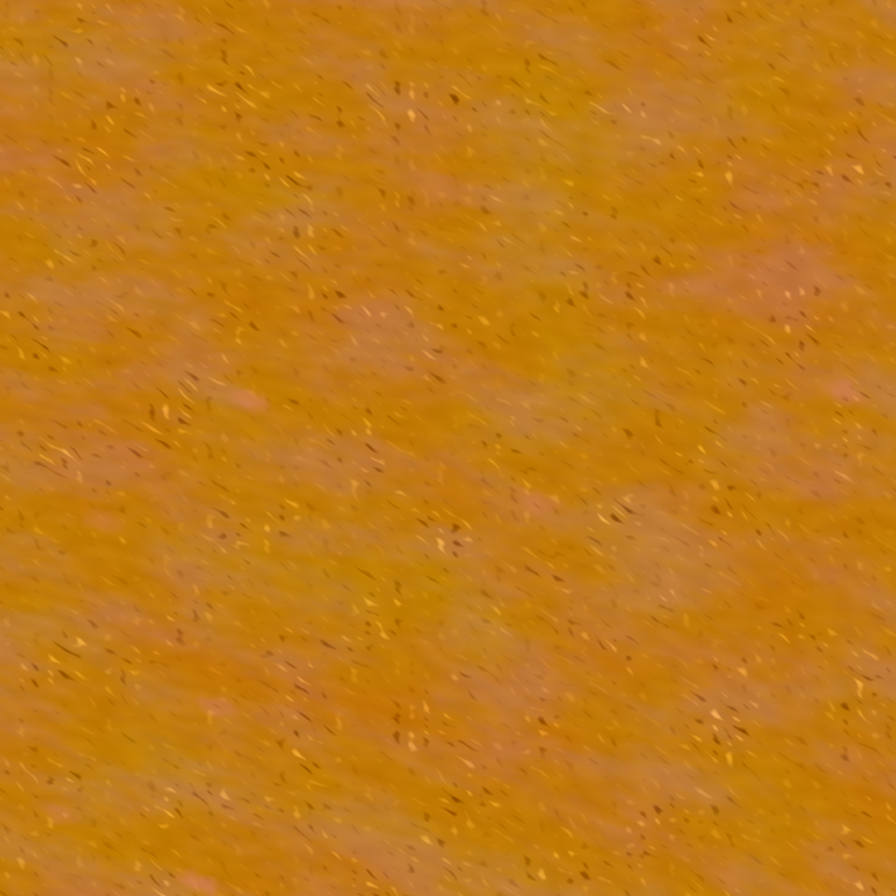
Reproduce this texture procedurally as a Shadertoy shader.

```glsl
const vec3 AMBER = vec3(0.757, 0.475, 0.015);
const vec3 TAN = vec3(0.752, 0.482, 0.218);
const vec3 PINK = vec3(0.84, 0.50, 0.38);
const vec3 HUE_SHIFT = vec3(0.008, -0.034, 0.014);   // towards orange
const vec3 GRAIN_TINT = vec3(1.0, 0.95, 0.65);

const vec2 PATCH_SCALE = vec2(6.5, 16.0);   // patches per canvas
const float TILT_BOTTOM = 0.30;             // downward slope to the right
const float TILT_TOP = 0.08;
const vec2 PATCH_RANGE = vec2(-0.46, 0.66);
const vec2 HUE_SCALE = vec2(4.0, 8.0);
const vec2 GRAIN_SCALE = vec2(62.0, 105.0);
const float GRAIN_SLOPE = 0.6;
const float GRAIN_STRENGTH = 0.34;
const float FIBRE_STRENGTH = 0.035;
const float FLECK_CELLS = 6.0;
const float FLECK_CHANCE = 0.12;
const vec2 FLECK_SIZE = vec2(0.15, 0.075);  // in cells

vec2 hash2(vec2 p) {
    vec3 q = fract(p.xyx * vec3(0.1031, 0.1030, 0.0973));
    q += dot(q, q.yzx + 33.33);
    return fract((q.xx + q.yz) * q.zy);
}

vec2 gradient(vec2 cell) {
    float angle = 6.28319 * hash2(cell + 57.0).x;
    return vec2(cos(angle), sin(angle));
}

float gradientNoise(vec2 p) {
    vec2 i = floor(p), f = p - i;
    vec2 u = f * f * f * (f * (f * 6.0 - 15.0) + 10.0);
    vec2 e = vec2(1.0, 0.0);
    float a = dot(gradient(i), f);
    float b = dot(gradient(i + e.xy), f - e.xy);
    float c = dot(gradient(i + e.yx), f - e.yx);
    float d = dot(gradient(i + e.xx), f - e.xx);
    return mix(mix(a, b, u.x), mix(c, d, u.x), u.y);
}

float fbm(vec2 p) {
    float sum = 0.0, amplitude = 1.0;
    for (int octave = 0; octave < 4; octave++) {
        sum += amplitude * gradientNoise(p);
        p = p * 2.03 + vec2(17.3, 9.1);
        amplitude *= 0.56;
    }
    return sum;
}

// Sparse soft spots, each kept inside its own cell
float flecks(vec2 p) {
    vec2 cell = floor(p * FLECK_CELLS);
    vec2 centre = 0.3 + 0.4 * hash2(cell + 11.0);
    vec2 chance = hash2(cell + 83.0);
    vec2 d = (fract(p * FLECK_CELLS) - centre) / FLECK_SIZE;
    float ragged = 0.5 * gradientNoise(p * 70.0);
    float spot = 1.0 - smoothstep(0.2, 1.3, length(d) + ragged);
    return spot * step(chance.x, FLECK_CHANCE) * (0.4 + 0.6 * chance.y);
}

void mainImage(out vec4 fragColor, in vec2 fragCoord) {
    vec2 uv = fragCoord / iResolution.y;
    vec2 flow = uv + vec2(0.0, uv.x * mix(TILT_BOTTOM, TILT_TOP, uv.y));

    // Streaky patches of saturated and faded dye
    float patches = fbm(flow * PATCH_SCALE + 3.7);
    float fade = smoothstep(PATCH_RANGE.x, PATCH_RANGE.y, patches);
    vec3 color = mix(AMBER, TAN, fade);

    // Slow drift between yellow and orange
    float hue = fbm(flow * HUE_SCALE + 41.0);
    color += HUE_SHIFT * clamp(hue, -0.7, 0.7);

    // Faint slanted fibres
    float fibre = gradientNoise(flow * vec2(30.0, 75.0) + 23.0);
    color += FIBRE_STRENGTH * fibre * GRAIN_TINT;

    // Scattered light and dark grains, gathered in loose clusters
    vec2 slanted = uv + vec2(0.0, GRAIN_SLOPE * uv.x);
    float grain = gradientNoise(slanted * GRAIN_SCALE + 7.0);
    float cluster = smoothstep(-0.15, 0.5, gradientNoise(uv * 13.0 + 29.0));
    grain *= smoothstep(0.22, 0.55, abs(grain)) * mix(0.25, 1.0, cluster);
    color += GRAIN_STRENGTH * grain * GRAIN_TINT;

    color = mix(color, PINK, 0.7 * flecks(flow));
    fragColor = vec4(clamp(color, 0.0, 1.0), 1.0);
}
```
